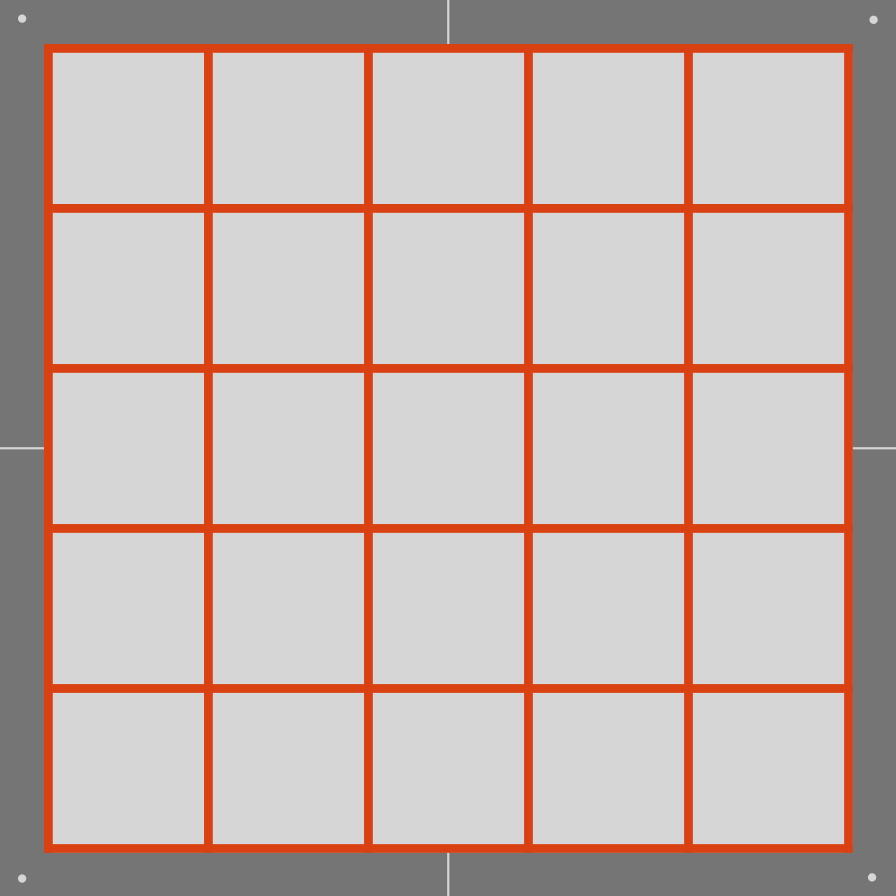
Give the GLSL for this pattern, as a three.js fragment shader.

```glsl
// Draws a five by five grid of pale square cells with orange rules on a grey
// border, with centre ticks and corner dots in the border.
// Each part is a signed distance; the rules repeat by folding with fract.
varying vec2 vUv;

// Coverage of a shape from its signed distance, smoothed over one pixel.
float cover(float dist) {
  float pixel = max(fwidth(vUv.x), 0.00001);
  return clamp(0.5 - dist / pixel, 0.0, 1.0);
}

float squareDistance(vec2 p, float halfSize) {
  vec2 d = abs(p) - halfSize;
  return max(d.x, d.y);
}

// Dot near the closest corner, with slightly uneven insets.
float dotDistance(vec2 uv) {
  vec2 corner = step(0.5, uv);
  vec2 inset = vec2(0.0247 + corner.x * (0.002 - 0.0017 * corner.y),
                    0.0195 + 0.0013 * (corner.x + corner.y));
  vec2 center = mix(inset, 1.0 - inset, corner);
  return length(uv - center) - 0.0046;
}

void main() {
  vec3 pale = vec3(0.84);
  vec3 grey = vec3(0.46);
  vec3 orange = vec3(0.85, 0.25, 0.07);

  float pitch = 0.1786;
  float ruleHalf = 0.0049;
  vec2 p = vUv - vec2(0.5005, 0.4995);

  // Border with centre ticks and corner dots
  vec2 axis = abs(vUv - vec2(0.5003, 0.4997));
  float marks = min(min(axis.x, axis.y) - 0.0012, dotDistance(vUv));
  vec3 color = mix(grey, pale, cover(marks));

  // Rules centred on the cell boundaries
  vec2 cell = abs(fract(p / pitch) - 0.5) * pitch;
  float rules = min(cell.x, cell.y) - ruleHalf;
  vec3 grid = mix(pale, orange, cover(rules));

  // Grid panel, including the outer half of the frame rules
  float panel = squareDistance(p, 2.5 * pitch + ruleHalf);
  color = mix(color, grid, cover(panel));

  gl_FragColor = vec4(color, 1.0);
}
```
